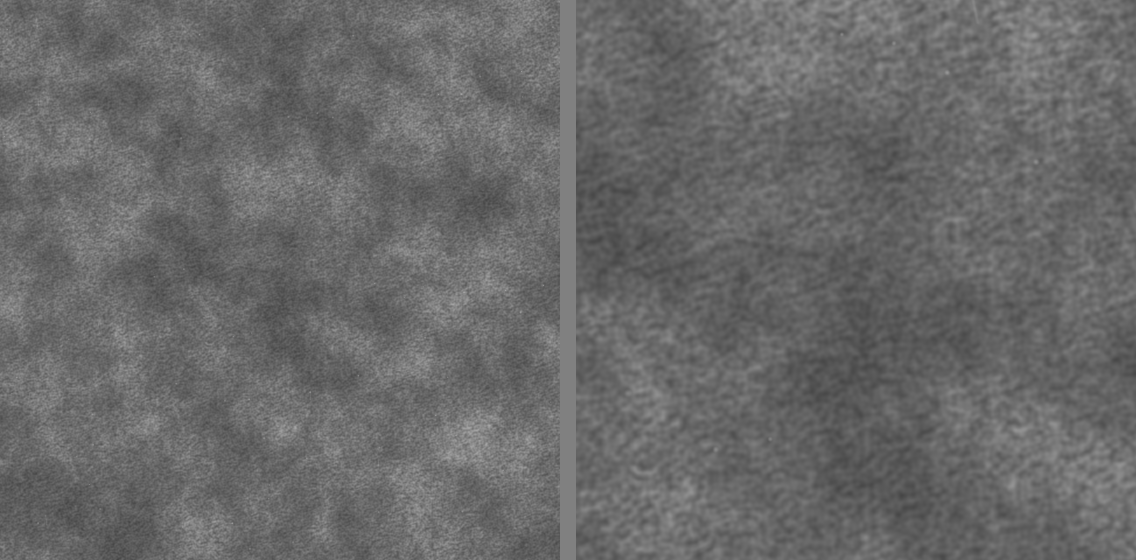
Left: the whole. Right: its middle third, enlarged.
Give the GLSL for this texture, as a three.js fragment shader.

```glsl
// Worn grey plaster: ragged cloudy blotches from layered gradient noise,
// overlaid with a fine slanted grain that is stronger on pale areas,
// plus sparse pale specks and faint short scratches.

varying vec2 vUv;

float hash(vec2 p) {
  vec3 q = fract(vec3(p.xyx) * 0.1031);
  q += dot(q, q.yzx + 33.33);
  return fract((q.x + q.y) * q.z);
}

vec2 cornerGradient(vec2 cell) {
  float angle = 6.2832 * hash(cell);
  return vec2(cos(angle), sin(angle));
}

float gradientNoise(vec2 p) {
  vec2 i = floor(p);
  vec2 f = fract(p);
  vec2 u = f * f * f * (f * (f * 6.0 - 15.0) + 10.0);
  vec2 e = vec2(0.0, 1.0);
  float a = dot(cornerGradient(i), f);
  float b = dot(cornerGradient(i + e.yx), f - e.yx);
  float c = dot(cornerGradient(i + e.xy), f - e.xy);
  float d = dot(cornerGradient(i + e.yy), f - e.yy);
  return mix(mix(a, b, u.x), mix(c, d, u.x), u.y);
}

// Octaves are turned as they shrink, to hide the lattice.
float clouds(vec2 p) {
  float sum = 0.0;
  float amplitude = 1.0;
  for (int i = 0; i < 6; i++) {
    sum += amplitude * gradientNoise(p);
    p = mat2(1.6, 1.2, -1.2, 1.6) * p + 17.3;
    amplitude *= 0.7;
  }
  return sum;
}

// Short strokes running slightly downhill, mixed with finer grit.
float grain(vec2 uv) {
  vec2 p = mat2(0.94, -0.34, 0.34, 0.94) * uv;
  p += 0.004 * gradientNoise(uv * 45.0);
  float strokes = gradientNoise(p * vec2(110.0, 205.0) + 40.0);
  float grit = gradientNoise(uv * 240.0 + 90.0);
  return strokes + 0.85 * grit;
}

// One small dot in a few of the grid cells.
float specks(vec2 uv) {
  vec2 cell = floor(uv * 26.0);
  vec2 center = 0.15 + 0.7 * vec2(hash(cell + 3.1), hash(cell + 61.7));
  float dist = length(fract(uv * 26.0) - center) / 26.0;
  float radius = mix(0.0015, 0.0032, hash(cell + 11.9));
  float present = step(0.86, hash(cell + 27.4));
  return present * (1.0 - smoothstep(0.0, radius, dist));
}

// One thin, nearly upright line in some of the grid cells.
float scratches(vec2 uv) {
  vec2 cell = floor(uv * 8.0);
  vec2 center = 0.3 + 0.4 * vec2(hash(cell + 7.3), hash(cell + 83.2));
  vec2 p = (fract(uv * 8.0) - center) / 8.0;
  p.x += 0.4 * p.y * (hash(cell + 19.6) - 0.5);
  float halfLength = mix(0.004, 0.012, hash(cell + 45.8));
  p.y -= clamp(p.y, -halfLength, halfLength);
  float present = step(0.8, hash(cell + 52.1));
  return present * (1.0 - smoothstep(0.0, 0.0016, length(p)));
}

void main() {
  vec2 uv = vUv;
  vec2 warp = vec2(gradientNoise(uv * 14.0 + 5.0),
                   gradientNoise(uv * 14.0 + 71.0));

  // Blotches, with a slight lift of the palest ones
  float blotch = clouds(uv * 7.0 + 0.1 * warp + 12.0);
  blotch += 0.5 * gradientNoise(uv * 2.8 + 31.0);
  float grey = 0.416 + 0.127 * blotch + 0.03 * blotch * blotch;

  // Surface grain
  float roughness = mix(0.075, 0.12, smoothstep(-0.3, 0.45, blotch));
  grey += roughness * grain(uv);

  // Wear marks
  grey += 0.13 * specks(uv) + 0.05 * scratches(uv);

  gl_FragColor = vec4(vec3(clamp(grey, 0.25, 0.66)), 1.0);
}
```
